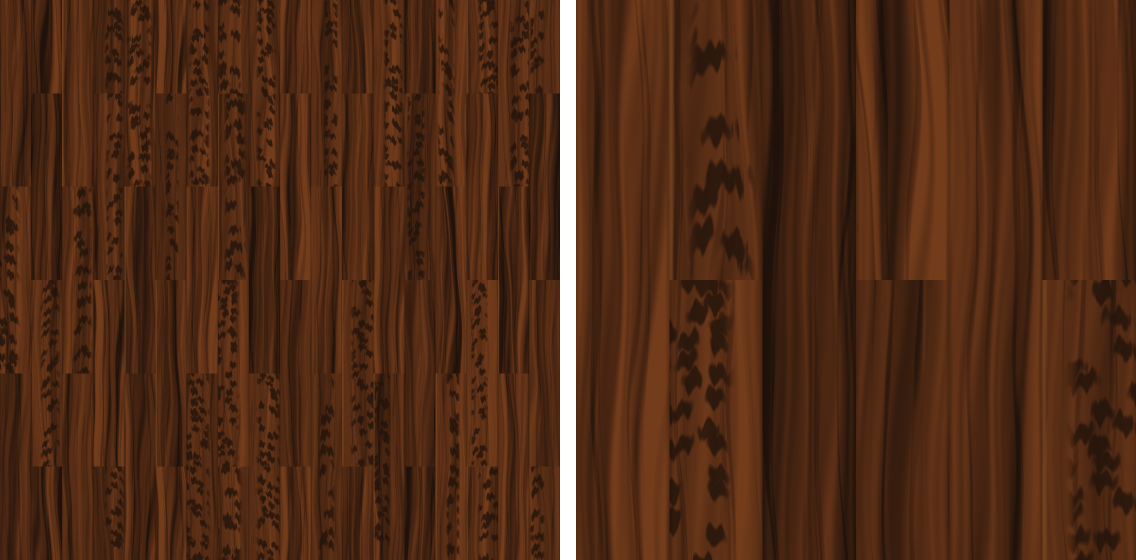
Left: the whole. Right: its middle third, enlarged.
Give the GLSL for this texture, as a WebGL 2 fragment shader.

```glsl
#version 300 es
precision highp float;
// Dark striped wood parquet: 18 columns of upright planks, 3 to a column,
// with every other column shifted by half a plank. Layered warped sines make
// the grain; stretched cellular noise makes the dark flecks in some planks.

uniform vec2 u_resolution;
out vec4 fragColor;

const vec2 PLANKS = vec2(18.0, 3.0);
const vec3 DARK_WOOD = vec3(0.125, 0.072, 0.042);
const vec3 MID_WOOD = vec3(0.29, 0.148, 0.070);
const vec3 LIGHT_WOOD = vec3(0.45, 0.235, 0.105);
const vec3 PALE_EDGE = vec3(0.54, 0.32, 0.15);

float hash(vec2 p) {
  vec3 q = fract(p.xyx * vec3(0.1031, 0.1030, 0.0973));
  q += dot(q, q.yzx + 33.33);
  return fract((q.x + q.y) * q.z);
}

// Upright streaks that bend, merge and taper; roughly -1 to 1.
float grain(vec2 p, float seed) {
  float sum = 0.0, amp = 0.5, freq = 7.0;
  p.x += 0.07 * sin(p.y * 4.0 + seed) + 0.025 * sin(p.y * 11.0 + seed * 1.7);
  for (int i = 0; i < 5; i++) {
    float layer = float(i);
    float phase = seed * (layer + 1.3);
    p.x += 0.5 / freq * sin(p.y * (3.0 + 2.0 * layer) + p.x * freq * 0.6 + phase);
    sum += amp * sin(p.x * freq + phase * 2.1);
    freq *= 1.7;
    amp *= 0.75;
  }
  return sum;
}

// Distance to the nearest scattered point; sparse cells hold none.
float cellDistance(vec2 p, float seed, float density) {
  vec2 cell = floor(p);
  float nearest = 2.0;
  for (int y = -1; y <= 1; y++) {
    for (int x = -1; x <= 1; x++) {
      vec2 id = cell + vec2(x, y);
      vec2 jitter = vec2(hash(id + seed), hash(id.yx + seed + 41.0));
      float missing = step(density, hash(id + seed + 87.0));
      nearest = min(nearest, length(p - id - jitter) + 2.0 * missing);
    }
  }
  return nearest;
}

// Ragged crescent flecks gathered in one upright band of the plank.
float flecks(vec2 p, float seed, float streak) {
  float centre = mix(0.25, 0.75, hash(vec2(seed, 3.0)));
  float halfWidth = mix(0.2, 0.42, hash(vec2(seed, 5.0)));
  float across = (p.x - centre) / halfWidth;
  float band = 1.0 - smoothstep(0.7, 1.15, abs(across));
  float slant = mix(-0.7, 0.7, hash(vec2(seed, 7.0)));
  float size = mix(0.75, 1.25, hash(vec2(seed, 9.0)));
  vec2 q = vec2(p.x * 2.8, p.y * 20.0) * size;
  q.y += 0.45 * across * across + slant * across + 0.12 * sin(p.x * 45.0 + seed);
  float d = cellDistance(q, seed, 0.72) + 0.14 * streak;
  return band * (1.0 - smoothstep(0.27, 0.48, d));
}

// Tone ramp from near black to warm brown.
vec3 woodColour(float tone) {
  vec3 low = mix(DARK_WOOD, MID_WOOD, clamp(tone * 2.0, 0.0, 1.0));
  return mix(low, LIGHT_WOOD, clamp(tone * 2.0 - 1.0, 0.0, 1.0));
}

vec3 parquet(vec2 uv) {
  // Plank layout
  vec2 p = uv * PLANKS;
  float column = floor(p.x);
  p.y += 0.5 * mod(column, 2.0);
  vec2 id = vec2(column, mod(floor(p.y), PLANKS.y));
  p = fract(p);
  float seed = 100.0 * hash(id + 11.0);

  // Character of this plank
  float flecked = step(0.5, hash(id + 23.0));
  float base = mix(0.4, 0.74, hash(id + 31.0)) + 0.1 * flecked;
  float contrast = mix(0.25, 0.6, hash(id + 47.0)) * (1.0 - 0.35 * flecked);

  // Grain, hairline pores and flecks
  float streak = grain(p, seed);
  float fine = grain(p * vec2(2.1, 1.6), seed + 17.0);
  float tone = base + contrast * streak;
  tone -= 0.24 * smoothstep(0.35, 0.9, fine);
  tone = clamp(tone, 0.0, 1.0);
  tone *= 1.0 - 0.78 * flecked * flecks(p, seed, fine);
  vec3 colour = woodColour(tone);

  // Soft joint, and a thin pale edge on a few planks
  float joint = 1.0 - smoothstep(0.0, 0.05, min(p.x, 1.0 - p.x));
  colour *= 1.0 - 0.18 * joint;
  float pale = step(0.86, hash(id + 59.0)) * (1.0 - smoothstep(0.02, 0.06, p.x));
  return mix(colour, PALE_EDGE, 0.6 * pale);
}

void main() {
  // Four samples per pixel smooth the seams and fine grain.
  vec3 total = vec3(0.0);
  for (int i = 0; i < 4; i++) {
    vec2 offset = vec2(i % 2, i / 2) * 0.5 - 0.25;
    total += parquet((gl_FragCoord.xy + offset) / u_resolution);
  }
  fragColor = vec4(total * 0.25, 1.0);
}
```
